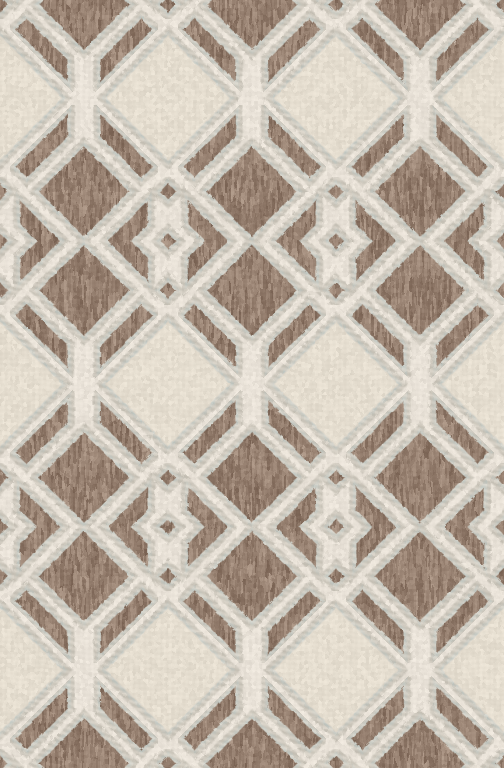
A Shadertoy shader for this pattern:

```glsl
// Layout, in units of one tile width
const float TILES_ACROSS = 3.0;
const float TILE_HEIGHT = 1.702;
const float PALE_RADIUS = 0.369;
const float DARK_RADIUS = 0.268;
const float DARK_HEIGHT = 0.557;
const float STUD_RADIUS = 0.046;
const vec2 BAR_SPAN = vec2(0.502, 0.631);
const float BAR_SIDE = 0.402;
const float BAR_END = 0.315;
const vec2 CHEVRON_SPAN = vec2(0.220, 0.357);
const float CHEVRON_SIDE = 0.120;
const float OUTLINE = 0.042;
const float FRAY = 0.008;

// Yarn colours
const vec3 CREAM = vec3(0.915, 0.888, 0.848);
const vec3 SAND = vec3(0.900, 0.870, 0.815);
const vec3 GREY = vec3(0.770, 0.750, 0.705);
const vec3 TEAL = vec3(0.735, 0.765, 0.745);
const vec3 BROWN_DARK = vec3(0.470, 0.380, 0.320);
const vec3 BROWN_LIGHT = vec3(0.700, 0.615, 0.550);

const float DIAGONAL = 0.70711;

vec2 hash2(vec2 p) {
    vec2 q = vec2(dot(p, vec2(127.1, 311.7)), dot(p, vec2(269.5, 183.3)));
    return fract(sin(q) * 43758.55);
}

// Random shade of the nearest cell
float cellShade(vec2 p) {
    vec2 cell = floor(p);
    float nearest = 9.0, shade = 0.0;
    for (int j = -1; j <= 1; j++) {
        for (int i = -1; i <= 1; i++) {
            vec2 id = cell + vec2(i, j);
            vec2 offset = id + hash2(id) - p;
            float dist = dot(offset, offset);
            if (dist < nearest) {
                nearest = dist;
                shade = hash2(id + 37.0).x;
            }
        }
    }
    return shade;
}

float diamond(vec2 p, float radius) {
    return (abs(p.x) + abs(p.y) - radius) * DIAGONAL;
}

// Diagonal strip between two values of x + y
float strip(vec2 p, vec2 span) {
    float s = p.x + p.y;
    return max(span.x - s, s - span.y) * DIAGONAL;
}

// Distance to the brown motifs; q is the folded quarter tile
float brownMotifs(vec2 q) {
    vec2 fromEnd = vec2(q.x, 0.5 * TILE_HEIGHT - q.y);

    float dark = diamond(q - vec2(0.5, DARK_HEIGHT), DARK_RADIUS);
    float studs = min(diamond(q - vec2(0.0, DARK_HEIGHT), STUD_RADIUS),
                      diamond(fromEnd, STUD_RADIUS));

    float bar = strip(q, BAR_SPAN);
    bar = max(bar, q.x - BAR_SIDE);
    bar = max(bar, (q.y - q.x - BAR_END) * DIAGONAL);

    float chevron = max(strip(fromEnd, CHEVRON_SPAN), CHEVRON_SIDE - q.x);
    return min(min(dark, studs), min(bar, chevron));
}

float fill(float d, float blur) {
    return 1.0 - smoothstep(-blur, blur, d);
}

void mainImage(out vec4 fragColor, in vec2 fragCoord) {
    float unit = TILES_ACROSS / iResolution.x;
    vec2 p = (fragCoord - 0.5 * iResolution.xy) * unit;
    vec2 tile = vec2(1.0, TILE_HEIGHT);

    // Fold each tile about the centre of its pale diamond
    vec2 shifted = p + vec2(0.5, 0.0);
    vec2 q = abs(shifted - tile * floor(shifted / tile + 0.5));

    // Yarn variation: long streaks, small knots and a fine weave
    float streak = cellShade(p * vec2(75.0, 13.0));
    float fleck = cellShade(p * vec2(48.0, 42.0) + 19.0);
    float weave = 0.5 * (sin(p.y * 205.0 + sin(p.x * 31.0)) + sin(p.x * 190.0));

    float fray = (fleck - 0.5) * FRAY;
    float brown = brownMotifs(q) + fray;
    float pale = diamond(q, PALE_RADIUS) + fray;
    float blur = 0.9 * unit;

    // Light ground and pale diamonds
    vec3 color = mix(CREAM, SAND, fill(pale, blur));
    color += 0.014 * weave + 0.055 * (fleck - 0.55);

    // Hatched outlines, cooler along their inner half
    float edge = min(brown, abs(pale - 0.5 * OUTLINE) - 0.5 * OUTLINE);
    float rim = min(brown, pale < 0.0 ? 1.0 : pale);
    float hatch = 0.5 + 0.5 * sin(p.y * 170.0 + p.x * 45.0);
    vec3 thread = mix(TEAL, GREY, smoothstep(0.2, 0.7, rim / OUTLINE));
    thread = mix(thread, GREY, 0.6 * streak) + 0.05 * (fleck - 0.5);
    float cover = fill(edge - OUTLINE * step(brown, edge), 1.5 * blur);
    color = mix(color, thread, cover * (0.50 + 0.38 * hatch));

    // Streaked brown yarn
    float tone = 0.68 * streak + 0.32 * fleck + 0.06 * weave;
    vec3 yarn = mix(BROWN_DARK, BROWN_LIGHT, clamp(tone, 0.0, 1.0));
    color = mix(color, yarn, fill(brown, blur));

    fragColor = vec4(clamp(color, 0.0, 1.0), 1.0);
}
```
